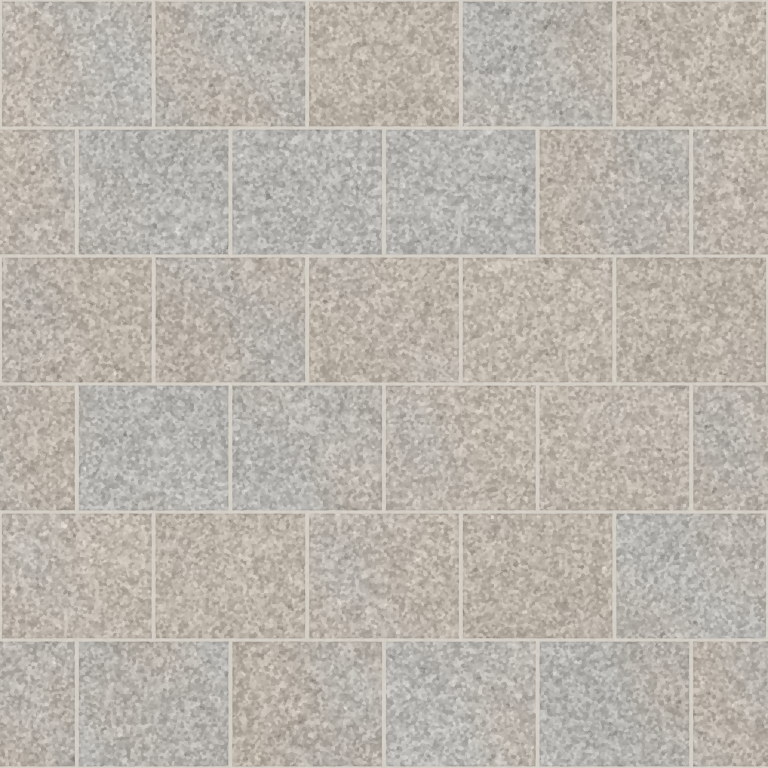
Reproduce this texture procedurally as a Shadertoy shader.

```glsl
const vec2 TILES = vec2(5.0, 6.0);
const vec2 JOINT_HALF_WIDTH = vec2(0.0026, 0.0021);
const vec3 WARM_STONE = vec3(0.735, 0.700, 0.660);
const vec3 COOL_STONE = vec3(0.715, 0.710, 0.695);
const vec3 GROUT = vec3(0.835, 0.815, 0.780);

float hash(vec2 p, float seed) {
    vec3 q = fract(vec3(p.xyx + seed) * vec3(0.1031, 0.1030, 0.0973));
    q += dot(q, q.yzx + 33.33);
    return fract((q.x + q.y) * q.z);
}

// Blends the random tones of nearby feature points; repeats every `cells`.
float cellTone(vec2 uv, vec2 cells, float sharpness, float seed) {
    vec2 p = uv * cells;
    vec2 base = floor(p);
    float tone = 0.0;
    float total = 0.0;
    for (int y = -1; y <= 1; y++) {
        for (int x = -1; x <= 1; x++) {
            vec2 cell = base + vec2(x, y);
            vec2 id = mod(cell, cells);
            vec2 point = cell + vec2(hash(id, seed), hash(id, seed + 17.0));
            vec2 toPoint = point - p;
            float weight = exp(-sharpness * dot(toPoint, toPoint));
            tone += weight * hash(id, seed + 41.0);
            total += weight;
        }
    }
    return tone / max(total, 1e-6);
}

// Layered sines give each tile its own soft stain.
float stain(vec2 p, float phase) {
    float angle = 6.2832 * phase;
    return 0.5 * sin(3.6 * p.x + 1.2 * p.y + angle)
         + 0.3 * sin(2.1 * p.y - 4.7 * p.x + 2.3 * angle)
         + 0.2 * sin(7.3 * p.x + 5.9 * p.y + 3.7 * angle);
}

vec3 stoneColor(vec2 uv, vec2 local, vec2 id, float staggered) {
    // Staggered courses lean cooler than straight ones
    float coolness = hash(id, 3.0) * 0.75 + staggered * 0.3 - 0.1;
    coolness += 0.28 * stain(local, hash(id, 9.0));
    vec3 color = mix(WARM_STONE, COOL_STONE, smoothstep(0.15, 0.8, coolness));
    color += 0.022 * (hash(id, 23.0) - 0.5);
    color += 0.008 * stain(local.yx, hash(id, 31.0));

    // Fine and medium mineral grain
    float fine = cellTone(uv, vec2(250.0), 8.0, 5.0) - 0.5;
    float medium = cellTone(uv, vec2(130.0), 6.0, 71.0) - 0.5;
    color += 0.17 * fine + 0.07 * medium;

    // Sparse dark pits and pale chips
    float fleck = cellTone(uv, vec2(150.0), 12.0, 113.0);
    color -= 0.08 * smoothstep(0.94, 0.99, fleck);
    color += 0.06 * smoothstep(0.06, 0.01, fleck);
    return color;
}

void mainImage(out vec4 fragColor, in vec2 fragCoord) {
    vec2 uv = fragCoord / iResolution.xy;
    float pixel = 1.0 / min(iResolution.x, iResolution.y);

    // Running bond: every other course shifts by half a tile
    vec2 grid = uv * TILES;
    float staggered = 1.0 - mod(floor(grid.y), 2.0);
    grid.x += 0.5 * staggered;
    vec2 id = mod(floor(grid), TILES);
    vec2 local = fract(grid);

    // Signed distance from the joint edge, positive on the stone
    vec2 toEdge = min(local, 1.0 - local) / TILES - JOINT_HALF_WIDTH;
    float edge = min(toEdge.x, toEdge.y);
    edge += 0.0005 * (cellTone(uv, vec2(180.0), 6.0, 151.0) - 0.5);

    vec3 stone = stoneColor(uv, local, id, staggered);
    stone -= 0.035 * (1.0 - smoothstep(0.0, 0.0035, edge));
    vec3 grout = GROUT + 0.03 * (cellTone(uv, vec2(200.0), 6.0, 191.0) - 0.5);

    float coverage = smoothstep(-0.75 * pixel, 0.75 * pixel, edge);
    fragColor = vec4(mix(grout, stone, coverage), 1.0);
}
```
